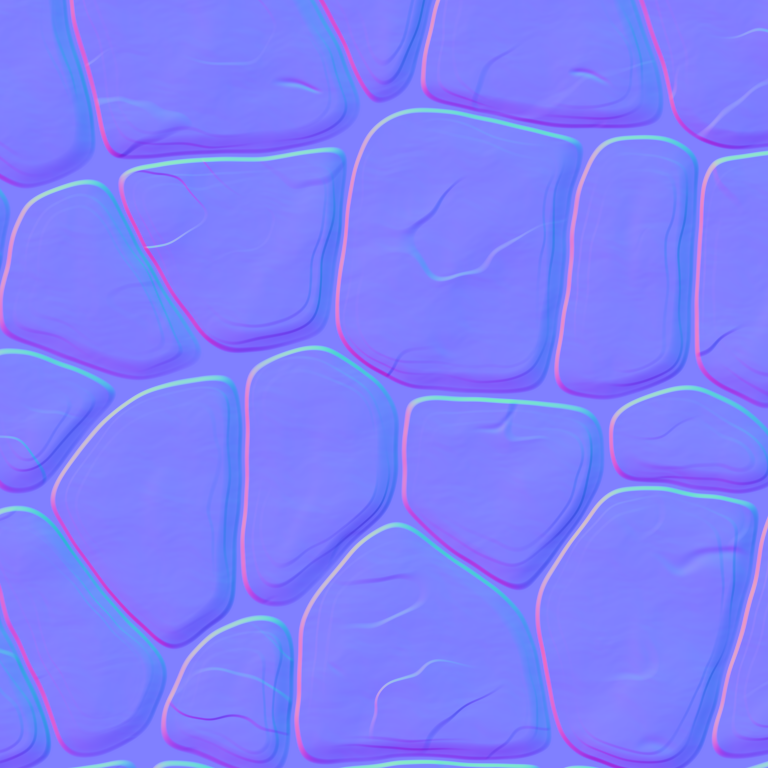
Write a Shadertoy shader that draws this texture map.

```glsl
#define PITCH vec2(0.235, 0.275)  // mean spacing of the stones
#define SIZE_SPREAD 0.032         // difference between large and small stones
#define ROUNDING 75.0             // higher gives sharper corners
#define GAP 0.0015                // half width of the joint floor
#define SHARP_BEVEL 0.0065        // bevel width on the upper left
#define SOFT_BEVEL 0.026          // bevel width on the lower right
#define STONE_HEIGHT 0.0056
#define LEDGE_HEIGHT 0.0019
#define CRACK_DEPTH 0.0016
#define GRAIN_HEIGHT 0.00016

struct Stone { float edge; vec2 facing; vec2 id; };

vec2 hash2(vec2 p) {
    p = vec2(dot(p, vec2(127.1, 311.7)), dot(p, vec2(269.5, 183.3)));
    return fract(sin(p) * 43758.5453);
}

// Gradient noise with continuous second derivative
float corner(vec2 cell, vec2 offset) {
    return dot(hash2(cell) * 2.0 - 1.0, offset);
}

float noise(vec2 p) {
    vec2 i = floor(p), f = p - i;
    vec2 u = f * f * f * (f * (f * 6.0 - 15.0) + 10.0);
    vec2 x = vec2(1, 0), y = vec2(0, 1);
    return mix(mix(corner(i, f), corner(i + x, f - x), u.x),
               mix(corner(i + y, f - y), corner(i + 1.0, f - 1.0), u.x), u.y);
}

// Stone centre in xy, size weight in z
vec3 site(vec2 cell) {
    vec2 jitter = 0.12 + 0.76 * hash2(cell + 3.0);
    jitter.x += 0.5 * mod(cell.y, 2.0);
    return vec3((cell + jitter) * PITCH, SIZE_SPREAD * hash2(cell + 41.0).x);
}

// Weighted Voronoi cell with rounded corners
Stone findStone(vec2 p) {
    vec2 base = floor(p / PITCH), id = base;
    vec3 home = vec3(0);
    float best = 1e9;
    for (int j = -2; j <= 2; j++)
    for (int i = -2; i <= 2; i++) {
        vec2 cell = base + vec2(i, j);
        vec3 s = site(cell);
        float power = dot(p - s.xy, p - s.xy) - s.z;
        if (power < best) { best = power; home = s; id = cell; }
    }
    float total = 1e-9;
    vec2 facing = vec2(0);
    for (int j = -2; j <= 2; j++)
    for (int i = -2; i <= 2; i++) {
        vec3 s = site(base + vec2(i, j));
        vec2 across = s.xy - home.xy;
        float span = length(across);
        if (span < 1e-4) continue;
        float power = dot(p - s.xy, p - s.xy) - s.z;
        float weight = exp(-ROUNDING * (power - best) / (2.0 * span));
        total += weight;
        facing += weight * across / span;
    }
    return Stone(-log(total) / ROUNDING, facing / total, id);
}

// Sudden step up, then a slow slope back, repeated for each unit of t
float ledge(float t, float width) {
    float f = fract(t);
    return smoothstep(0.0, width, f) - f;
}

float height(vec2 p) {
    vec2 bend = vec2(noise(p * 5.0), noise(p * 5.0 + 37.0));
    vec2 wobble = vec2(noise(p * 19.0 + 11.0), noise(p * 19.0 + 53.0));
    Stone stone = findStone(p + 0.026 * bend + 0.004 * wobble);
    float d = stone.edge;
    vec2 q = p + stone.id * 3.7 + 0.02 * wobble;

    // Bevel: steep on the upper left, worn on the lower right
    float steep = smoothstep(0.05, 0.85, 0.5 + 0.5 * dot(stone.facing, vec2(-0.75, 0.65)));
    float thin = smoothstep(GAP, GAP + SHARP_BEVEL, d);
    float wide = smoothstep(GAP, GAP + SOFT_BEVEL, d);
    float h = STONE_HEIGHT * mix(wide, thin, 0.15 + 0.85 * steep);
    h += 0.0013 * smoothstep(0.0, 0.06, d);

    // Chipped terraces running along the rim
    float rim = d + 0.022 * noise(q * 9.0);
    float chips = smoothstep(0.017, 0.021, rim) + 0.7 * smoothstep(0.031, 0.036, rim + 0.012 * noise(q * 14.0 + 5.0));
    float detail = 0.0011 * chips * (1.0 - 0.75 * steep) * smoothstep(-0.3, 0.25, noise(q * 7.0 + 21.0));

    // Curved ledges across the face
    float flow = noise(q * vec2(4.0, 5.5)) + 0.25 * noise(q * vec2(8.0, 13.0) + 9.0);
    float worn = smoothstep(-0.12, 0.35, noise(q * 6.0 + 71.0));
    detail += LEDGE_HEIGHT * worn * ledge(flow * 2.6 + 0.3, 0.09);

    // Short cracks
    float line = noise(q * vec2(6.0, 7.5) + 83.0) / 0.024;
    float broken = smoothstep(0.2, 0.42, noise(q * 9.0 + 97.0));
    detail -= CRACK_DEPTH * broken * exp(-line * line);

    // Undulation, wrinkles and fine grain
    detail += 0.0014 * noise(q * vec2(6.0, 10.0) + 31.0);
    detail += 0.0004 * noise(q * vec2(15.0, 32.0) + 17.0);
    detail += GRAIN_HEIGHT * noise(q * vec2(55.0, 95.0));
    return h + detail * thin;
}

void mainImage(out vec4 fragColor, in vec2 fragCoord) {
    vec2 p = fragCoord / iResolution.y;
    vec2 e = vec2(0.0009, 0);
    vec2 slope = vec2(height(p + e.xy) - height(p - e.xy),
                      height(p + e.yx) - height(p - e.yx)) / (2.0 * e.x);
    // Red faces left, green faces up
    vec3 normal = normalize(vec3(slope.x, -slope.y, 1.0));
    fragColor = vec4(0.5 + 0.5 * normal, 1.0);
}
```
